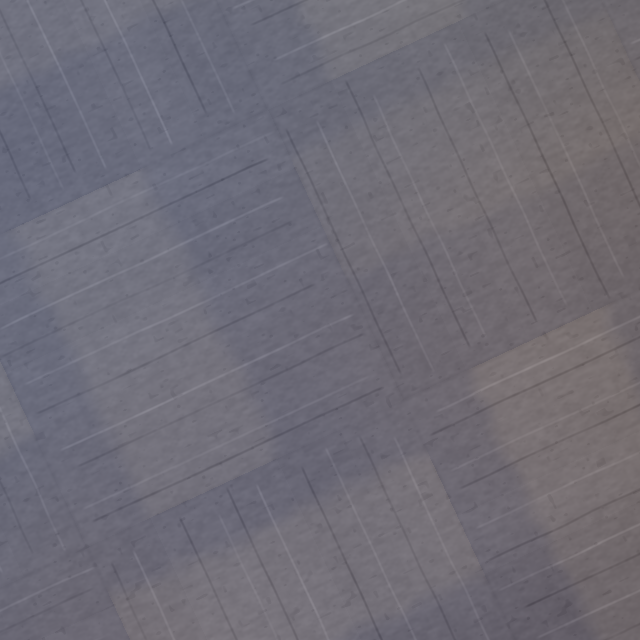
A WebGL 1 fragment shader for this texture:

```glsl
precision highp float;
// Faded basket-weave fabric: tilted tiles of fine grooves that alternate in direction.

#define TILT 0.436
#define TILE_SIZE vec2(0.545, 0.50)
#define TILE_CORNER vec2(0.63, 0.375)
#define SLATS 5
#define LINE_HALF_WIDTH 0.0017
#define LINE_CONTRAST 0.085
#define GRAIN 0.032
#define SHADE_COLOR vec3(0.415, 0.397, 0.437)
#define LIGHT_COLOR vec3(0.472, 0.445, 0.463)
#define COOL_TINT vec3(-0.012, 0.018, 0.048)
#define WARM_TINT vec3(0.016, 0.004, -0.028)

uniform vec2 u_resolution;

float hash(vec2 p) {
  return fract(sin(dot(p, vec2(127.1, 311.7))) * 43758.5453);
}

float noise(vec2 p) {
  vec2 i = floor(p), f = fract(p);
  f = f * f * (3.0 - 2.0 * f);
  return mix(mix(hash(i), hash(i + vec2(1.0, 0.0)), f.x),
             mix(hash(i + vec2(0.0, 1.0)), hash(i + 1.0), f.x), f.y);
}

// One soft groove: offset is the distance across it, along runs 0 to 1 down the tile.
float groove(float offset, float along, vec2 seed) {
  float soft = max(0.0016, 0.75 / u_resolution.y);
  float body = 1.0 - smoothstep(LINE_HALF_WIDTH - soft, LINE_HALF_WIDTH + soft, abs(offset));
  float start = 0.01 + 0.07 * hash(seed + 3.1);
  float end = 0.99 - 0.09 * hash(seed + 5.7);
  float span = smoothstep(start - 0.01, start + 0.01, along)
             * (1.0 - smoothstep(end - 0.01, end + 0.01, along));
  float wear = 0.55 + 0.45 * noise(vec2(along * 9.0, 0.0) + seed * 7.0);
  return body * span * wear * mix(0.45, 1.0, hash(seed + 9.2));
}

// Dark and light grooves, one pair per slat; returns the change in brightness.
float grooves(float across, float along, float width, vec2 tile) {
  float wobble = 0.003 * (noise(vec2(along * 8.0, across * 5.0) + tile * 13.0) - 0.5);
  float relief = 0.0;
  for (int i = 0; i < SLATS; i++) {
    float n = float(i);
    vec2 seed = tile * 17.0 + vec2(n, n * 2.3);
    float darkAt = (n + 0.12 + 0.3 * hash(seed)) / float(SLATS);
    float lightAt = darkAt + (0.22 + 0.32 * hash(seed + 1.7)) / float(SLATS);
    relief -= groove((across - darkAt) * width + wobble, along, seed);
    relief += 0.9 * groove((across - lightAt) * width + wobble, along, seed + 31.0);
  }
  return relief;
}

void main() {
  vec2 uv = gl_FragCoord.xy / u_resolution;

  // Tilted tile grid; alternate tiles swap the groove direction.
  float c = cos(TILT), s = sin(TILT);
  vec2 d = uv - TILE_CORNER;
  vec2 weave = vec2(c * d.x + s * d.y, c * d.y - s * d.x);
  vec2 grid = weave / TILE_SIZE;
  vec2 tile = floor(grid), local = fract(grid);
  float upright = 1.0 - mod(tile.x + tile.y, 2.0);
  float along = mix(local.x, local.y, upright);
  float across = mix(local.y, local.x, upright);
  float width = mix(TILE_SIZE.y, TILE_SIZE.x, upright);

  // Pale band crossing the grooves, with a slightly ragged edge.
  float ragged = along + 0.035 * (noise(weave * 28.0) - 0.5);
  float from = mix(0.2, 0.4, upright) + 0.05 * (hash(tile + 2.0) - 0.5);
  float band = smoothstep(from - 0.035, from + 0.035, ragged)
             * (1.0 - smoothstep(from + 0.38, from + 0.46, ragged));
  band *= mix(0.55, 1.0, hash(tile + 8.0));
  float cloud = noise(weave * 5.0 + 20.0);
  vec3 color = mix(SHADE_COLOR, LIGHT_COLOR, clamp(band * 0.85 + 0.35 * cloud - 0.05, 0.0, 1.0));

  // Faint per-slat tone and seams between tiles.
  float slat = floor(across * float(SLATS));
  color += 0.012 * (hash(tile * 5.0 + slat) - 0.5);
  vec2 edge = min(local, 1.0 - local) * TILE_SIZE;
  color -= 0.014 * (1.0 - smoothstep(0.0, 0.006, min(edge.x, edge.y)));

  color += LINE_CONTRAST * grooves(across, along, width, tile);

  // Uneven light: cool at upper left, warm at upper right, dim at lower right.
  color += COOL_TINT * smoothstep(0.6, 1.5, uv.y + 1.0 - uv.x);
  color += COOL_TINT * 0.35 * (1.0 - smoothstep(0.1, 0.4, distance(uv, vec2(0.5, 0.12))));
  color += WARM_TINT * smoothstep(0.75, 1.7, uv.x + 0.8 * uv.y);
  color -= 0.035 * smoothstep(1.5, 1.95, uv.x + 1.0 - uv.y);

  // Fibre grain drawn out along the tilt, with sparse dark flecks.
  float fibre = noise(weave * vec2(70.0, 150.0)) + 0.6 * noise(weave * vec2(180.0, 240.0) + 40.0);
  color += GRAIN * (fibre - 0.8);
  color -= 0.03 * smoothstep(0.83, 0.95, noise(weave * vec2(90.0, 130.0) + 70.0));

  gl_FragColor = vec4(clamp(color, 0.0, 1.0), 1.0);
}
```
